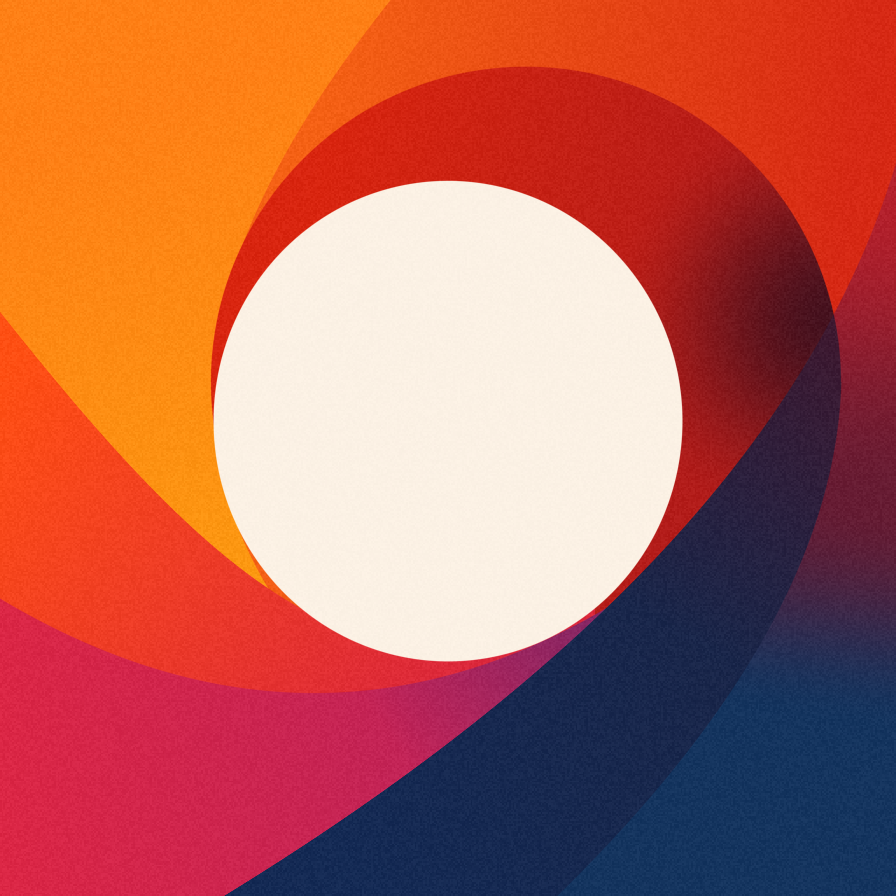
Write a WebGL 1 fragment shader that draws this background.

```glsl
precision highp float;
// Sweeping colour blades swirl around a pale oval, printed with fine grain.
// Blade edges are cubics through four evenly spaced samples; each blade is
// filled with its own gradient and layered from back to front.

uniform vec2 u_resolution;

const vec3 CREAM = vec3(0.985, 0.945, 0.895);
const vec2 DISC_CENTER = vec2(0.587, 0.426);
const float DISC_RADIUS = 0.3516;
const vec2 OVAL_CENTER = vec2(0.5, 0.470);
const vec2 OVAL_RADII = vec2(0.2617, 0.2682);

float hash(vec2 p) {
  vec3 q = fract(vec3(p.xyx) * 0.1031);
  q += dot(q, q.yzx + 33.33);
  return fract((q.x + q.y) * q.z);
}

// Cubic through four samples evenly spaced from start to end
float cubicEdge(float t, float start, float end, vec4 v) {
  float s = 3.0 * (t - start) / (end - start);
  float d1 = v.y - v.x;
  float d2 = v.z - 2.0 * v.y + v.x;
  float d3 = v.w - 3.0 * v.z + 3.0 * v.y - v.x;
  return v.x + s * (d1 + (s - 1.0) * (0.5 * d2 + (s - 2.0) * d3 / 6.0));
}

// Antialiased coverage of a positive-inside distance
float cover(float d, float pixel) {
  return smoothstep(-0.75 * pixel, 0.75 * pixel, d);
}

// Position along the line from a to b, limited to 0..1
float along(vec2 p, vec2 a, vec2 b) {
  vec2 d = b - a;
  return clamp(dot(p - a, d) / dot(d, d), 0.0, 1.0);
}

vec3 amberFill(vec2 p) {
  return mix(vec3(1.0, 0.50, 0.085), vec3(0.99, 0.60, 0.065),
             along(p, vec2(0.1, 0.15), vec2(0.3, 0.65)));
}

vec3 vermilionFill(vec2 p) {
  return mix(vec3(0.96, 0.38, 0.08), vec3(0.84, 0.16, 0.08),
             along(p, vec2(0.36, 0.10), vec2(0.95, 0.20)));
}

vec3 discFill(vec2 p) {
  vec3 c = mix(vec3(0.85, 0.145, 0.06), vec3(0.70, 0.11, 0.10),
               along(p, vec2(0.35, 0.25), vec2(0.80, 0.36)));
  float shadow = 1.0 - smoothstep(0.0, 0.26, length(p - vec2(0.935, 0.36)));
  return mix(c, vec3(0.27, 0.07, 0.12), shadow);
}

vec3 scarletFill(vec2 p) {
  return mix(vec3(1.0, 0.31, 0.075), vec3(0.86, 0.155, 0.23),
             along(p, vec2(0.02, 0.40), vec2(0.48, 0.80)));
}

vec3 magentaFill(vec2 p) {
  vec3 c = mix(vec3(0.86, 0.15, 0.27), vec3(0.76, 0.14, 0.34),
               along(p, vec2(0.0, 0.82), vec2(0.46, 0.80)));
  return mix(c, vec3(0.53, 0.15, 0.39),
             along(p, vec2(0.44, 0.83), vec2(0.65, 0.69)));
}

vec3 duskFill(vec2 p) {
  vec3 c = mix(vec3(0.70, 0.125, 0.17), vec3(0.40, 0.11, 0.20),
               smoothstep(0.22, 0.57, p.y));
  return mix(c, vec3(0.08, 0.205, 0.37),
             smoothstep(0.56, 0.81, p.y + 0.12 * (0.96 - p.x)));
}

vec3 navyFill(vec2 p) {
  vec3 c = mix(vec3(0.24, 0.10, 0.19), vec3(0.10, 0.15, 0.29),
               along(p, vec2(0.93, 0.38), vec2(0.75, 0.70)));
  return mix(c, vec3(0.08, 0.165, 0.33),
             along(p, vec2(0.75, 0.70), vec2(0.40, 0.96)));
}

void main() {
  vec2 uv = gl_FragCoord.xy / u_resolution;
  vec2 p = vec2(uv.x, 1.0 - uv.y);
  float pixel = 1.0 / min(u_resolution.x, u_resolution.y);

  // Blade edges
  float amberEdge = cubicEdge(p.y, 0.0, 0.430, vec4(0.436, 0.335, 0.266, 0.238));
  float scarletEdge = cubicEdge(p.x, 0.0, 0.488, vec4(0.348, 0.538, 0.673, 0.716));
  float magentaEdge = cubicEdge(p.x, 0.0, 0.664, vec4(0.668, 0.759, 0.766, 0.686));
  float duskEdge = cubicEdge(p.y, 0.182, 1.0, vec4(1.0, 0.868, 0.624, 0.250));
  float tailEdge = cubicEdge(p.y, DISC_CENTER.y, 1.0, vec4(0.939, 0.898, 0.790, 0.622));

  // The disc opens into a tail below its centre
  float disc = DISC_RADIUS - length(p - DISC_CENTER);
  float navy = p.y < DISC_CENTER.y ? disc : tailEdge - p.x;

  // Layers from back to front
  vec3 color = amberFill(p);
  color = mix(color, vermilionFill(p), cover(p.x - amberEdge, pixel));
  color = mix(color, discFill(p), cover(disc, pixel));
  color = mix(color, scarletFill(p),
              cover(p.y - scarletEdge, pixel) * step(p.x, 0.664));
  color = mix(color, magentaFill(p), cover(p.y - magentaEdge, pixel));
  vec3 rightSide = mix(duskFill(p), navyFill(p), cover(navy, pixel));
  color = mix(color, rightSide, cover(p.x - duskEdge, pixel));

  // Pale oval
  float oval = (1.0 - length((p - OVAL_CENTER) / OVAL_RADII)) * OVAL_RADII.x;
  color = mix(color, CREAM, cover(oval, pixel));

  // Paper grain
  float grain = hash(floor(uv * 512.0)) - 0.5;
  color += grain * mix(0.045, 0.015, cover(oval, pixel));
  gl_FragColor = vec4(clamp(color, 0.0, 1.0), 1.0);
}
```
